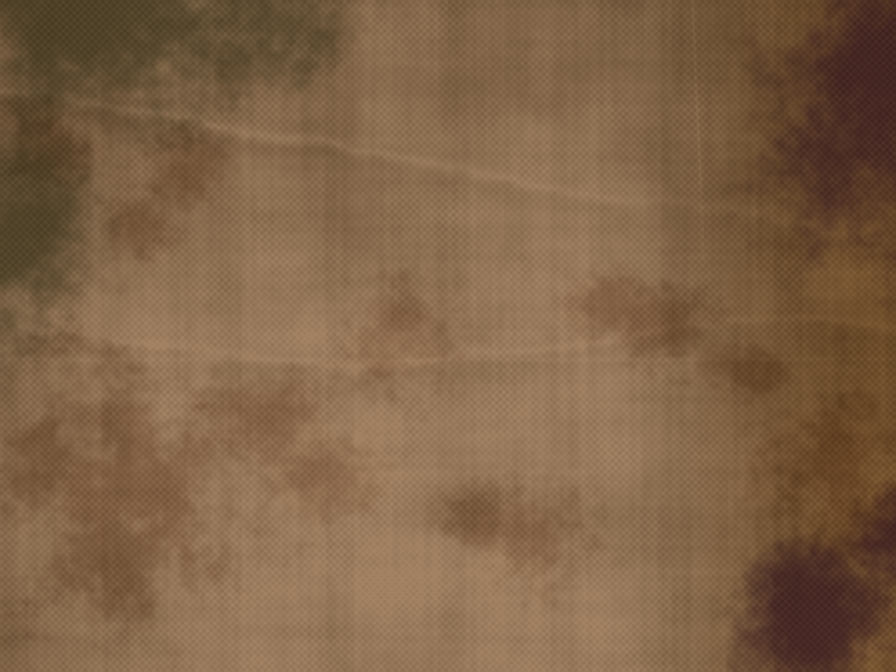
A Shadertoy shader for this texture:

```glsl
// Aged brown cloth with mouldy corners, soft stains, ragged creases and a fine basket weave.

float hash(vec2 p) {
    vec3 q = fract(vec3(p.xyx) * 0.1031);
    q += dot(q, q.yzx + 33.33);
    return fract((q.x + q.y) * q.z);
}

vec2 gradient(vec2 cell) {
    float angle = 6.2832 * hash(cell);
    return vec2(cos(angle), sin(angle));
}

float gradientNoise(vec2 p) {
    vec2 i = floor(p), f = fract(p);
    vec2 u = f * f * f * (f * (f * 6.0 - 15.0) + 10.0);
    vec2 e = vec2(1, 0);
    float low = mix(dot(gradient(i), f), dot(gradient(i + e), f - e), u.x);
    float high = mix(dot(gradient(i + e.yx), f - e.yx), dot(gradient(i + 1.0), f - 1.0), u.x);
    return mix(low, high, u.y);
}

float fbm(vec2 p) {
    float sum = 0.0, amplitude = 0.7;
    for (int i = 0; i < 6; i++) {
        sum += amplitude * gradientNoise(p);
        p = mat2(1.6, 1.2, -1.2, 1.6) * p + 17.3;
        amplitude *= 0.55;
    }
    return sum;
}

// Soft ellipse whose rim is broken up by noise
float stain(vec2 p, vec2 centre, vec2 radius, float rough) {
    return smoothstep(1.1, 0.1, length((p - centre) / radius) + rough);
}

// Thin light ridge with a faint shadow below it
float crease(float d, float width) {
    return exp(-d * d / (width * width)) - 0.6 * smoothstep(-0.07, 0.0, d) * smoothstep(0.005, -0.005, d);
}

void mainImage(out vec4 fragColor, in vec2 fragCoord) {
    vec2 p = fragCoord / iResolution.y;
    p.x += 0.5 * (4.0 / 3.0 - iResolution.x / iResolution.y);
    float clouds = fbm(p * 3.0 + 4.0);
    float mottle = fbm(p * 9.0 + 21.0);
    float grit = fbm(p * 45.0);

    // Broad light: palest at the lower centre
    float tone = 0.92 - 0.27 * smoothstep(0.4, 1.0, p.y);
    tone -= 0.42 * smoothstep(0.8, 1.32, p.x) + 0.2 * smoothstep(0.3, 0.0, p.x);
    tone += 0.28 * clouds + 0.1 * mottle + 0.05 * grit;
    tone += 0.12 * fbm(p * vec2(2.0, 11.0) + 8.0);

    // Scattered brown stains
    float brown = 0.0;
    for (int i = 0; i < 14; i++) {
        float k = float(i);
        vec2 centre = vec2(1.333 * fract(k * 0.618 + 0.12), 0.2 + 0.65 * hash(vec2(k, 5.0)));
        vec2 radius = vec2(0.07, 0.05) + 0.07 * vec2(hash(vec2(k, 9.0)), hash(vec2(k, 13.0)));
        brown = max(brown, stain(p, centre, radius, 0.7 * mottle + 0.35 * grit));
    }
    brown = max(brown, stain(p, vec2(0.17, 0.26), vec2(0.19, 0.24), mottle + 0.4 * grit));
    tone -= 0.24 * brown;

    // Creases running across the cloth
    float wander = 0.025 * clouds + 0.012 * mottle;
    float fade = smoothstep(1.3, 0.0, p.x);
    tone += (0.06 + 0.14 * fade) * crease(p.y - 0.865 + 0.17 * p.x + wander, 0.009);
    tone += 0.1 * crease(p.y - 0.49 - 0.03 * sin(p.x * 5.0 + 2.0) + wander, 0.007);
    tone += 0.05 * crease(p.y - 0.465 + 0.2 * wander, 0.003);

    // Vertical panels, faint threads and broken scratches
    float panel = fract(p.x * 6.0 + 0.1);
    float strip = smoothstep(0.0, 0.02, panel) * smoothstep(0.27, 0.25, panel);
    tone -= 0.045 * strip * (1.0 + gradientNoise(p * vec2(6, 4)));
    tone += 0.05 * (hash(floor(p * vec2(24, 7))) - 0.5) * smoothstep(0.0, 0.3, fract(p.y * 7.0));
    tone += 0.07 * gradientNoise(p * vec2(110, 3)) + 0.05 * gradientNoise(p * vec2(3, 90));
    float scratch = smoothstep(0.004, 0.0, abs(p.x - 1.04 - 0.012 * sin(p.y * 4.0)));
    tone += 0.1 * scratch * smoothstep(0.55, 0.9, p.y + 0.4 * mottle);

    // Basket weave
    vec2 thread = sin(p * 6.2832 * 93.0);
    float weave = thread.x * thread.y * (0.8 + 0.5 * gradientNoise(p * 14.0));
    tone += 0.11 * weave;

    vec3 color = mix(vec3(0.30, 0.21, 0.115), vec3(0.62, 0.495, 0.375), clamp(tone, -0.15, 1.05));
    color = mix(color, color * vec3(0.99, 0.94, 0.92), brown);
    color *= mix(vec3(1), vec3(1.0, 0.93, 0.76), smoothstep(0.95, 1.33, p.x));

    // Green mould at the upper left, violet mould at the right
    float rough = 0.7 * clouds + 0.5 * mottle + 0.25 * grit;
    float green = stain(p, vec2(0.17, 1.0), vec2(0.42, 0.21), rough);
    green = max(green, stain(p, vec2(0.0, 0.64), vec2(0.18, 0.2), rough));
    color = mix(color, vec3(0.26, 0.225, 0.125) * (1.0 + 0.12 * weave), 0.75 * green);
    float violet = stain(p, vec2(1.31, 0.87), vec2(0.19, 0.3), rough);
    violet = max(violet, stain(p, vec2(1.22, 0.07), vec2(0.14, 0.12), rough));
    violet = max(violet, stain(p, vec2(1.33, 0.2), vec2(0.08, 0.1), rough));
    color = mix(color, vec3(0.25, 0.13, 0.135) * (1.0 + 0.15 * weave), 0.85 * violet);

    fragColor = vec4(color, 1.0);
}
```
